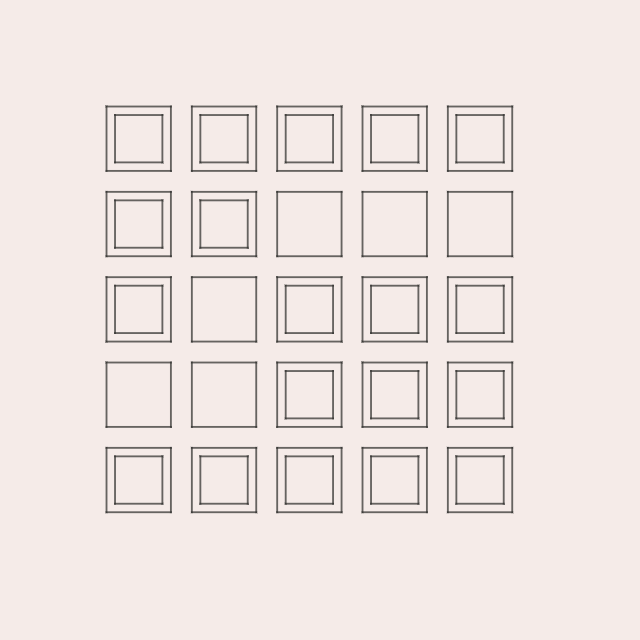
This pattern is drawn by a Shadertoy shader. Its source:

```glsl
// Five by five grid of thin outlined squares, most holding a smaller square.

const vec3 PAPER = vec3(0.96, 0.92, 0.91);
const vec3 INK = vec3(0.18, 0.18, 0.17);
const float INK_OPACITY = 0.72;

const float GRID_COUNT = 5.0;
const vec2 GRID_CENTER = vec2(0.4834, 0.5166);
const float PITCH = 1.0 / 7.5;
const float OUTER_HALF = 0.0503;
const float INNER_HALF = 0.0370;
const float LINE_WIDTH = 0.0029;

// One bit per cell, counted along rows from the top left; set bits are hollow.
const int HOLLOW_CELLS = 0x18B80;

// Coverage of the two vertical sides of a square.
float sidePair(vec2 p, float halfSize, float pixel) {
    vec2 a = abs(p);
    float d = max(abs(a.x - halfSize), a.y - halfSize) - 0.5 * LINE_WIDTH;
    return clamp(0.5 - d / pixel, 0.0, 1.0);
}

// Square outline whose translucent strokes overlap at the corners.
vec3 drawFrame(vec3 color, vec2 p, float halfSize, float pixel) {
    color = mix(color, INK, INK_OPACITY * sidePair(p, halfSize, pixel));
    return mix(color, INK, INK_OPACITY * sidePair(p.yx, halfSize, pixel));
}

void mainImage(out vec4 fragColor, in vec2 fragCoord) {
    float pixel = 1.0 / min(iResolution.x, iResolution.y);
    vec2 uv = (fragCoord - 0.5 * iResolution.xy) * pixel + 0.5;

    // Cell index from the top left, and position about the cell center
    vec2 grid = (uv - GRID_CENTER) * vec2(1.0, -1.0) / PITCH + 0.5 * GRID_COUNT;
    vec2 cell = floor(grid);
    vec2 p = (fract(grid) - 0.5) * PITCH;

    vec3 color = PAPER;
    bool inGrid = all(greaterThanEqual(cell, vec2(0.0)))
               && all(lessThan(cell, vec2(GRID_COUNT)));
    if (inGrid) {
        color = drawFrame(color, p, OUTER_HALF, pixel);
        int index = int(cell.y * GRID_COUNT + cell.x);
        bool hollow = ((HOLLOW_CELLS >> index) & 1) == 1;
        if (!hollow) color = drawFrame(color, p, INNER_HALF, pixel);
    }
    fragColor = vec4(color, 1.0);
}
```
